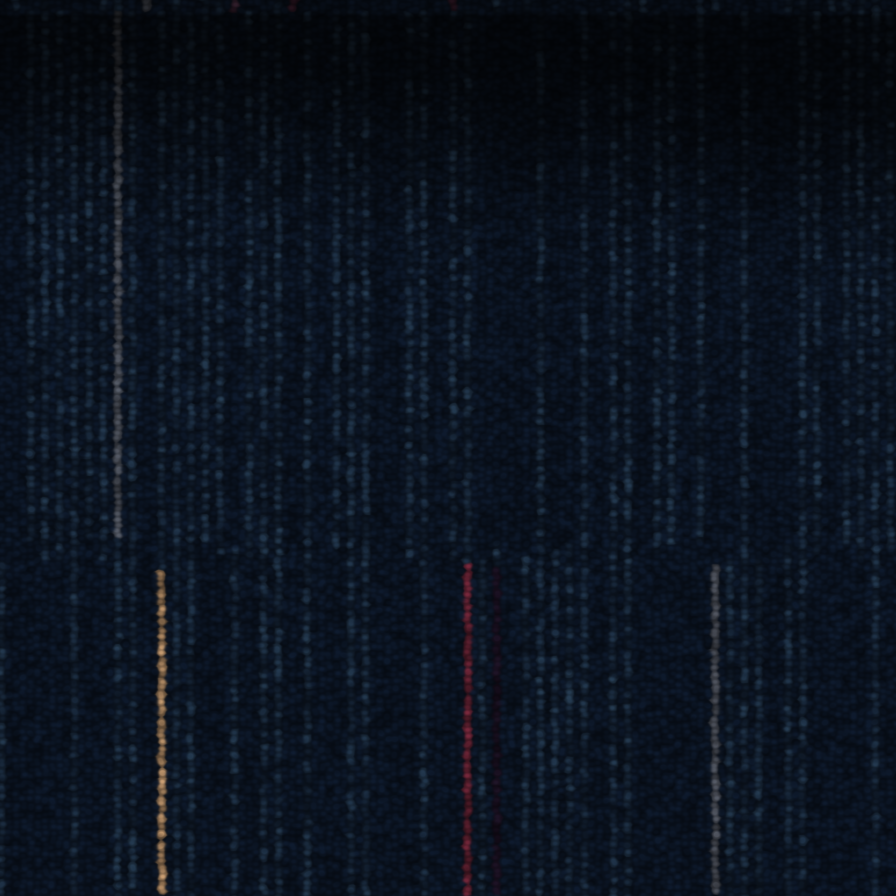
Reproduce this texture procedurally as a Shadertoy shader.

```glsl
// Dark navy carpet: speckled vertical threads in staggered bands, with a few coloured strands.

const vec2 STITCHES = vec2(123.0, 160.0); // two stitch columns per thread

float hash(vec2 p) {
    vec3 q = fract(vec3(p.xyx) * vec3(0.1031, 0.1030, 0.0973));
    q += dot(q, q.yzx + 33.33);
    return fract((q.x + q.y) * q.z);
}

// 1 when the stitch lies on the given thread, between two heights
float strand(vec2 id, float thread, float low, float high) {
    float y = id.y / STITCHES.y;
    return float(id.x == 2.0 * thread) * step(low, y) * step(y, high);
}

vec3 yarnColor(vec2 id) {
    float y = id.y / STITCHES.y;
    float grain = hash(id + 17.0);

    // Bands meet at a slightly ragged seam
    float seam = 0.382 + 0.026 * (hash(vec2(id.x, 5.0)) - 0.5);
    float band = step(seam, y) + step(0.984, y);

    // Navy ground
    vec3 color = vec3(0.036, 0.068, 0.118) * (0.72 + 0.56 * grain);
    color *= 0.94 + 0.12 * hash(vec2(id.x, 40.0 + band));

    // Pale blue flecks along chosen threads, crowded at the left of the upper band
    float pick = hash(vec2(id.x * 1.7 + 3.0, 71.0 + 13.0 * band));
    float crowd = smoothstep(0.58, 0.45, id.x / STITCHES.x);
    float share = band == 1.0 ? mix(0.38, 0.68, crowd) : 0.45;
    float lit = step(mod(id.x, 2.0), 0.5) * step(pick, share);
    float drift = 0.8 + 0.12 * sin(y * 23.0 + pick * 90.0) + 0.08 * sin(y * 61.0 + pick * 200.0);
    float fleck = lit * drift * (0.14 + 0.62 * grain * grain);
    color = mix(color, vec3(0.16, 0.25, 0.33), fleck);

    // Accent strands
    float silver = max(strand(id, 8.0, 0.394, 0.984), strand(id, 49.0, 0.0, 0.365));
    silver = max(silver, strand(id, 10.0, 0.984, 1.1));
    float red = strand(id, 32.0, 0.0, 0.368);
    float rose = strand(id, 16.0, 0.984, 1.1) + strand(id, 20.0, 0.984, 1.1)
               + strand(id, 31.0, 0.984, 1.1);
    float wear = 0.65 + 0.5 * grain;
    color = mix(color, vec3(0.29, 0.30, 0.33) * wear, silver * 0.85);
    color = mix(color, vec3(0.60, 0.47, 0.34) * wear, strand(id, 11.0, 0.0, 0.361));
    color = mix(color, vec3(0.36, 0.12, 0.18) * wear, red + 0.5 * rose);
    color = mix(color, vec3(0.09, 0.035, 0.09) * wear, strand(id, 34.0, 0.0, 0.365) * 0.8);
    return color;
}

void mainImage(out vec4 fragColor, in vec2 fragCoord) {
    vec2 uv = fragCoord / iResolution.xy;
    vec2 p = uv * STITCHES + vec2(0.3, 0.0);
    vec2 cell = floor(p);

    // Soft cellular blend of jittered stitches
    vec3 sum = vec3(0.0);
    float weight = 0.0;
    for (int j = -1; j <= 1; j++) {
        for (int i = -1; i <= 1; i++) {
            vec2 id = cell + vec2(i, j);
            vec2 jitter = vec2(hash(id + 3.1), hash(id + 57.7)) - 0.5;
            vec2 d = p - id - 0.5 - jitter * vec2(0.45, 0.8);
            float w = exp(-6.0 * dot(d, d));
            sum += w * yarnColor(id);
            weight += w;
        }
    }
    vec3 color = sum / weight * mix(0.82, 1.18, smoothstep(0.0, 1.0, weight));

    // Shadow under the top edge, deeper towards the right
    float shadow = 0.66 * smoothstep(0.72, 0.98, uv.y + 0.06 * uv.x);
    shadow = mix(shadow, 0.4, smoothstep(0.981, 0.987, uv.y));
    fragColor = vec4(color * (1.0 - shadow), 1.0);
}
```
